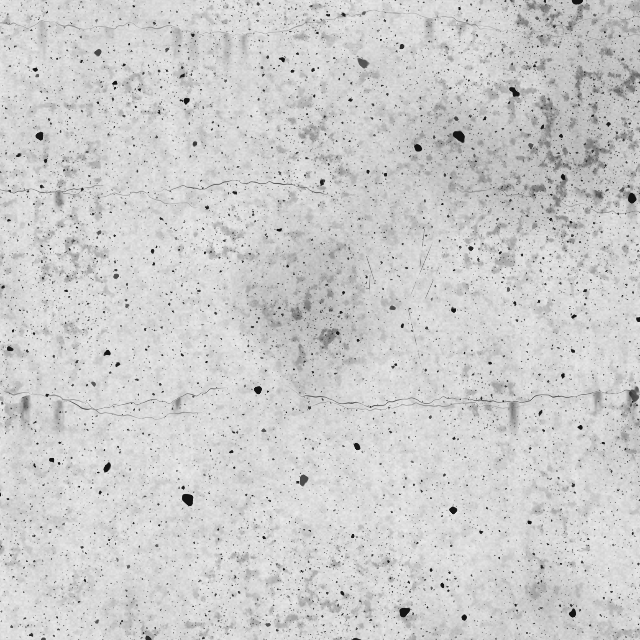
This texture is drawn by a three.js fragment shader. Its source:

```glsl
// Weathered pale concrete: mottled grey ground with grime patches and grain,
// scattered dark pores in four sizes, thin wandering cracks along three
// level joints with drip stains below them, and a few straight scratches.
varying vec2 vUv;

#define BASE_TONE 0.875
#define INK_TONE 0.08
#define STAIN_DEPTH 0.11
#define GRIME_DEPTH 0.24
#define GRAIN_DEPTH 0.10
#define EDGE 0.0009
#define CRACK_WIDTH 0.0007
#define CRACK_DEPTH 0.68
#define DRIP_DEPTH 0.32
#define SCRATCH_COUNT 6

float hash(vec2 p) {
  return fract(sin(dot(p, vec2(127.1, 311.7))) * 43758.5453);
}

vec2 hash2(vec2 p) {
  return vec2(hash(p), hash(p + 57.3));
}

mat2 turn(float angle) {
  float c = cos(angle), s = sin(angle);
  return mat2(c, s, -s, c);
}

float noise(vec2 p) {
  vec2 i = floor(p), f = fract(p);
  f = f * f * (3.0 - 2.0 * f);
  float low = mix(hash(i), hash(i + vec2(1.0, 0.0)), f.x);
  float high = mix(hash(i + vec2(0.0, 1.0)), hash(i + 1.0), f.x);
  return mix(low, high, f.y);
}

float fbm(vec2 p) {
  float sum = 0.0, amp = 0.533;
  for (int i = 0; i < 4; i++) {
    sum += amp * noise(p);
    p = turn(0.6) * p * 2.03 + 17.1;
    amp *= 0.5;
  }
  return sum;
}

// Soft-edged disc or line: 1 inside the radius, 0 outside
float fill(float dist, float radius) {
  return 1.0 - smoothstep(radius - EDGE, radius + EDGE, dist);
}

// One layer of irregular pores, at most one per cell of a turned grid
float pores(vec2 p, float cells, float share, float rMin, float rMax) {
  p = turn(cells) * p;
  vec2 id = floor(p * cells);
  vec2 pick = hash2(id + cells);
  vec2 center = (id + 0.3 + 0.4 * hash2(id + 7.7)) / cells;
  float radius = mix(rMin, rMax, pick.y * pick.y * pick.y);
  vec2 d = turn(6.28 * hash(id + 3.1)) * (p - center);
  d.y *= mix(0.65, 1.1, hash(id + 9.2));
  d += radius * 0.9 * (vec2(noise(p / radius * 0.8), noise(p / radius * 0.8 + 31.0)) - 0.5);
  float tone = mix(0.65, 1.0, smoothstep(0.0, 0.4, hash(id + 5.4)));
  return step(pick.x, share) * tone * fill(length(d), radius);
}

// Height of a crack above its joint
float wander(float x, float seed) {
  return 0.075 * (fbm(vec2(x * 5.0, seed)) - 0.5)
       + 0.009 * (noise(vec2(x * 45.0, seed)) - 0.5)
       + 0.004 * (noise(vec2(x * 140.0, seed)) - 0.5);
}

float crack(vec2 p, float joint, float seed) {
  float dist = abs(p.y - joint - wander(p.x, seed));
  float present = smoothstep(0.33, 0.5, noise(vec2(p.x * 5.0, seed + 4.0)));
  float swell = noise(vec2(p.x * 60.0, seed + 8.0));
  return present * mix(0.45, 1.0, swell) * fill(dist, CRACK_WIDTH * (0.4 + swell));
}

// Vertical stains that run down from a crack and fade out
float drips(vec2 p, float joint, float seed) {
  float column = p.x * 38.0;
  vec2 id = vec2(floor(column), seed);
  float below = joint + wander(p.x, seed) - p.y;
  float reach = mix(0.02, 0.09, hash(id + 2.0));
  float across = 1.0 - smoothstep(0.05, 0.42, abs(fract(column) - 0.5));
  float down = smoothstep(0.0, 0.002, below) * (1.0 - smoothstep(0.0, reach, below));
  return step(hash(id), 0.2) * across * down * (0.4 + noise(p * vec2(260.0, 60.0)));
}

float scratch(vec2 p, float seed) {
  vec2 center = vec2(0.63, 0.54) + 0.2 * (hash2(vec2(seed, 1.0)) - 0.5);
  float lean = 0.9 * (hash(vec2(seed, 2.0)) - 0.5);
  vec2 d = turn(lean) * (p - center);
  float halfLength = mix(0.02, 0.06, hash(vec2(seed, 3.0)));
  d.y = max(abs(d.y) - halfLength, 0.0);
  return fill(length(d), 0.0003) * smoothstep(0.2, 0.7, noise(p * 90.0 + seed));
}

void main() {
  vec2 p = vUv;

  // Ground: broad stains, crumbly grime, faint vertical streaks, grain
  float stain = smoothstep(0.42, 0.78, fbm(p * 4.0 + 3.0));
  float patchy = smoothstep(0.45, 0.75, fbm(p * 8.0 + 40.0));
  float crumbs = smoothstep(0.52, 0.76, fbm(p * 85.0));
  float streak = noise(p * vec2(70.0, 7.0)) * noise(p * 5.0 + 9.0);
  float grain = 0.6 * noise(p * 390.0) + 0.4 * noise(p * 170.0) - 0.5;
  float tone = BASE_TONE - STAIN_DEPTH * stain - 0.05 * streak;
  tone -= GRIME_DEPTH * crumbs * (0.22 + 0.5 * stain + 0.6 * patchy);
  tone -= 0.05 * (fbm(p * 30.0) - 0.4) - GRAIN_DEPTH * grain;

  // Joints: a main crack, a fainter side crack and drips on each
  float ink = 0.0;
  for (int i = 0; i < 3; i++) {
    float j = float(i);
    float joint = 0.38 + 0.35 * j - 0.03 * j * j;
    float strength = j > 1.5 ? 0.5 : 1.0;
    ink = max(ink, CRACK_DEPTH * strength * crack(p, joint, 11.0 + j * 5.0));
    ink = max(ink, 0.35 * strength * crack(p, joint - 0.012, 63.0 + j * 9.0));
    tone -= DRIP_DEPTH * strength * drips(p, joint, 11.0 + j * 5.0);
  }
  for (int i = 0; i < SCRATCH_COUNT; i++) {
    ink = max(ink, 0.6 * scratch(p, float(i)));
  }

  // Pores from fine specks to large holes; specks gather in the grime
  float crowd = 0.2 + 0.25 * patchy + 0.15 * stain;
  ink = max(ink, 0.55 * pores(p, 170.0, crowd, 0.0004, 0.0012));
  ink = max(ink, 0.8 * pores(p, 80.0, crowd, 0.0006, 0.0019));
  ink = max(ink, 0.95 * pores(p, 30.0, 0.35, 0.0012, 0.0032));
  ink = max(ink, pores(p, 12.0, 0.36, 0.0032, 0.0085));

  gl_FragColor = vec4(vec3(mix(clamp(tone, 0.0, 1.0), INK_TONE, ink)), 1.0);
}
```
